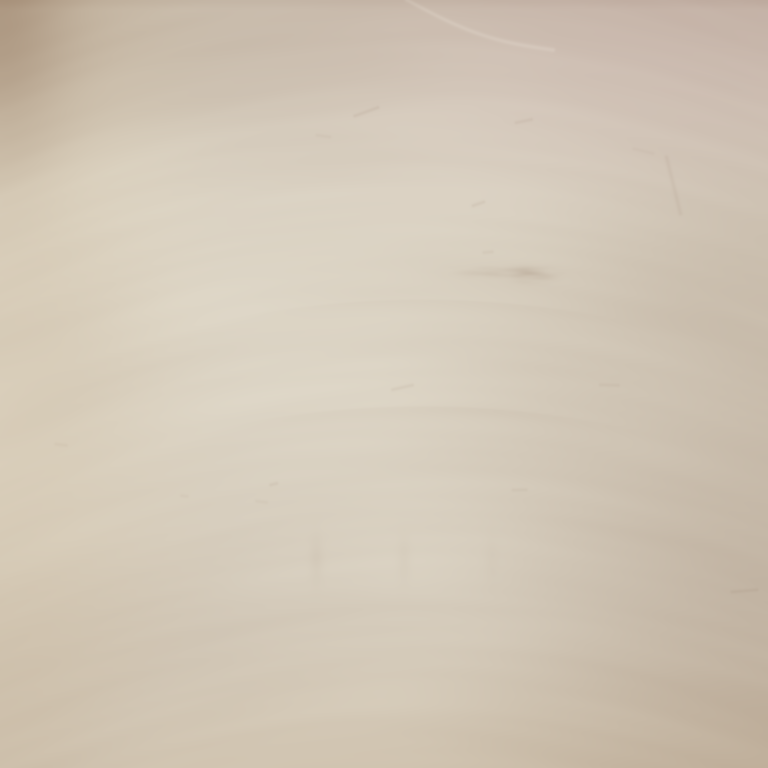
Reproduce this texture procedurally as a WebGL 2 fragment shader.

```glsl
#version 300 es
precision highp float;
// Pale, softly lit plaster-like surface with faint bowed streaks, smudges and scuffs.

uniform vec2 u_resolution;
out vec4 fragColor;

const vec3 LIGHT_TONE = vec3(0.868, 0.838, 0.778);
const vec3 DARK_TONE = vec3(0.690, 0.620, 0.550);
const vec3 PINK_TINT = vec3(0.010, -0.006, 0.014);
const vec3 WARM_TINT = vec3(0.006, -0.002, -0.018);
const float BASE_SHADE = 0.05;
const float TOP_SHADE = 0.46;
const float BOTTOM_SHADE = 0.28;
const float RIGHT_SHADE = 0.42;
const float LEFT_SHADE = 0.09;
const float CORNER_SHADE = 0.50;
const float STREAK_BOW = 0.4;
const float STREAK_AMOUNT = 0.075;
const float CLOUD_AMOUNT = 0.10;
const float ARC_SHADE = 0.07;
const int FLECK_COUNT = 14;

vec2 hash2(vec2 p) {
    vec3 q = fract(p.xyx * vec3(0.1031, 0.1030, 0.0973));
    q += dot(q, q.yzx + 33.33);
    return fract((q.xx + q.yz) * q.zy);
}

float cornerSlope(vec2 cell, vec2 offset) {
    float angle = 6.2832 * hash2(cell + 50.0).x;
    return dot(vec2(cos(angle), sin(angle)), offset);
}

float gradientNoise(vec2 p) {
    vec2 i = floor(p), f = fract(p);
    vec2 u = f * f * f * (f * (f * 6.0 - 15.0) + 10.0);
    vec2 e = vec2(1.0, 0.0);
    float low = mix(cornerSlope(i, f), cornerSlope(i + e, f - e), u.x);
    float high = mix(cornerSlope(i + e.yx, f - e.yx), cornerSlope(i + 1.0, f - 1.0), u.x);
    return mix(low, high, u.y);
}

// Soft line from a to b, fading to nothing beyond its width
float softStroke(vec2 p, vec2 a, vec2 b, float width) {
    vec2 ab = b - a;
    float t = clamp(dot(p - a, ab) / dot(ab, ab), 0.0, 1.0);
    float d = length(p - a - ab * t) / width;
    return exp(-d * d);
}

float softBlob(vec2 p, vec2 center, vec2 radius) {
    vec2 q = (p - center) / radius;
    return exp(-dot(q, q));
}

// Broad falloff of light towards the borders
float lightFalloff(vec2 p) {
    float top = TOP_SHADE * smoothstep(0.71, 1.02, p.y);
    float bottom = BOTTOM_SHADE * (1.0 - smoothstep(-0.1, 0.5, p.y));
    float right = RIGHT_SHADE * smoothstep(0.48, 1.05, p.x);
    right *= mix(1.0, 0.12, smoothstep(0.6, 0.95, p.y));
    float left = LEFT_SHADE * (1.0 - smoothstep(0.0, 0.25, p.x));
    float corner = CORNER_SHADE * exp(-p.x * p.x / 0.008) * smoothstep(0.62, 0.97, p.y);
    float rim = 0.12 * smoothstep(0.985, 1.0, p.y);
    return BASE_SHADE + top + bottom + right + left + corner + rim;
}

// Horizontal streaks in bowed coordinates, plus wide clouding
float streaks(vec2 p, float level) {
    float wide = gradientNoise(vec2(p.x * 2.2, level * 17.0));
    float fine = gradientNoise(vec2(p.x * 5.0 + 7.0, level * 55.0));
    float cloud = gradientNoise(p * vec2(2.5, 4.5) + 3.0);
    return STREAK_AMOUNT * (wide + 0.55 * fine) + CLOUD_AMOUNT * cloud;
}

float marks(vec2 p, float level) {
    float shade = 0.0;
    // Two long bowed lines, shaded on their lower side
    for (int i = 0; i < 2; i++) {
        float d = level - 0.469 - 0.139 * float(i);
        float side = exp(-d * d / (d > 0.0 ? 0.000006 : 0.00009));
        float span = smoothstep(0.25, 0.5, p.x) * (1.0 - smoothstep(0.6, 0.88, p.x));
        shade += ARC_SHADE * side * span;
    }
    // Main smudge with a ragged tail
    float ragged = 0.75 + 0.9 * gradientNoise(p * vec2(30.0, 130.0));
    float smudge = 0.30 * softBlob(p, vec2(0.692, 0.642), vec2(0.026, 0.009));
    smudge += 0.20 * softBlob(p, vec2(0.645, 0.646), vec2(0.055, 0.007));
    shade += smudge * ragged;
    // Row of faint upright rubs
    for (int i = 0; i < 3; i++) {
        vec2 c = vec2(0.412 + 0.114 * float(i), 0.272);
        shade += (0.09 - 0.025 * float(i)) * softBlob(p, c, vec2(0.009, 0.030));
    }
    // Scattered small flecks
    for (int i = 0; i < FLECK_COUNT; i++) {
        vec2 c = hash2(vec2(float(i) * 3.7 + 1.0, 11.0));
        vec2 r = hash2(vec2(float(i) * 5.3 + 2.0, 29.0));
        vec2 reach = vec2(1.0, 0.7 * r.x - 0.3) * (0.003 + 0.013 * r.y);
        shade += (0.06 + 0.10 * r.x) * softStroke(p, c - reach, c + reach, 0.0025);
    }
    // One dark hairline and one pale scratch
    shade += 0.12 * softStroke(p, vec2(0.868, 0.795), vec2(0.886, 0.722), 0.003);
    float bend = 0.012 * sin(clamp((p.x - 0.53) / 0.19, 0.0, 1.0) * 3.1416);
    shade -= 0.16 * softStroke(p + vec2(0.0, bend), vec2(0.53, 1.0), vec2(0.72, 0.935), 0.003);
    return shade;
}

void main() {
    vec2 p = gl_FragCoord.xy / u_resolution;
    float level = p.y + STREAK_BOW * (p.x - 0.55) * (p.x - 0.55);
    float shade = lightFalloff(p) + streaks(p, level) + marks(p, level);
    vec3 color = mix(LIGHT_TONE, DARK_TONE, shade);
    color += PINK_TINT * smoothstep(0.65, 0.95, p.y) * smoothstep(0.1, 0.9, p.x);
    color += WARM_TINT * (1.0 - smoothstep(0.0, 0.35, min(p.x, p.y + 0.1)));
    fragColor = vec4(clamp(color, 0.0, 1.0), 1.0);
}
```
